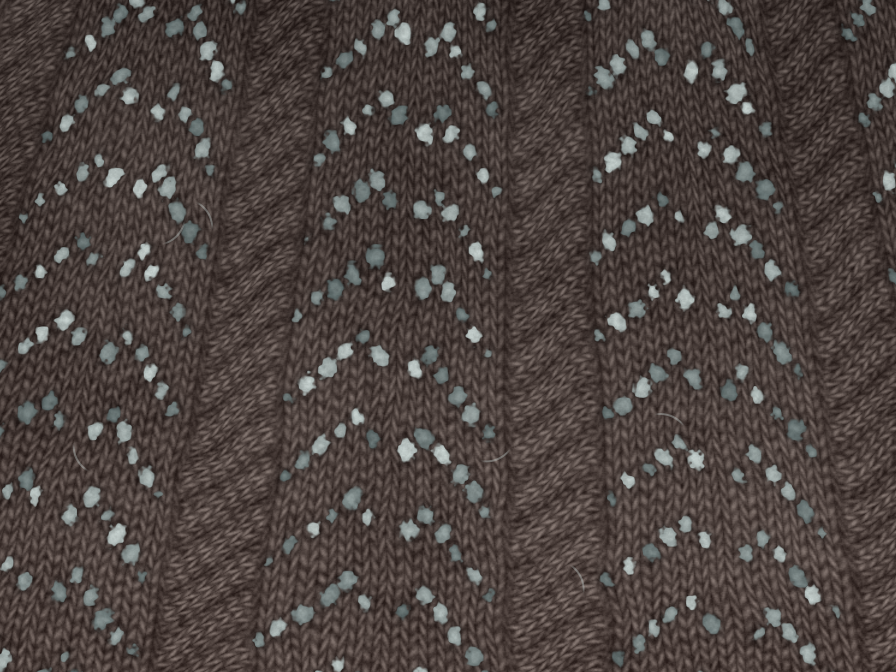
Give the GLSL for this texture, as a Shadertoy shader.

```glsl
const vec3 DEEP = vec3(0.14, 0.10, 0.09);
const vec3 YARN = vec3(0.46, 0.41, 0.39);
const vec3 TEAL = vec3(0.32, 0.37, 0.37);
const vec3 PALE = vec3(0.75, 0.79, 0.78);
const vec2 CENTER = vec2(0.625, -0.061);     // middle panel: x at top, drift downward
const vec2 SPACING = vec2(0.375, 0.160);     // panel spacing at top, growth downward
const float ROW_TILT = 0.03;
const float ROW_START = 0.028;
const float ROW_HEIGHT = 0.120;
const vec2 FIRST_HOLE = vec2(0.110, 0.0);
const vec2 INNER_HOLE = vec2(0.058, 0.027);
const vec2 LEFT_STEP = vec2(0.057, 0.0235);
const vec2 RIGHT_STEP = vec2(0.047, 0.0275);
const vec2 HOLE_RADIUS = vec2(0.007, 0.0155);
const vec2 STITCHES = vec2(20.0, 50.0);      // per panel spacing, per canvas height
const float CABLE_HALF = 0.13;
const float CABLE_PITCH = 0.066;
const float CABLE_LEAN = 0.65;
const int HAIRS = 6;
const float PI = 3.14159;

float hash(vec2 p) {
    return fract(sin(dot(p, vec2(127.1, 311.7))) * 43758.5);
}

float noise(vec2 p) {
    vec2 i = floor(p), f = fract(p);
    f = f * f * (3.0 - 2.0 * f);
    return mix(mix(hash(i), hash(i + vec2(1, 0)), f.x),
               mix(hash(i + vec2(0, 1)), hash(i + vec2(1, 1)), f.x), f.y);
}

float fbm(vec2 p) {
    return 0.5 * noise(p) + 0.3 * noise(p * 2.1 + 7.0) + 0.2 * noise(p * 4.3 + 19.0);
}

// Height of V-shaped stitches, one per unit cell
float knit(vec2 g) {
    float side = abs(fract(g.x) - 0.5) * 2.0;
    float leg = 0.3 + 0.7 * sin(PI * side);
    float loop = 0.5 + 0.5 * cos(2.0 * PI * (g.y + 0.8 * side));
    return leg * (0.4 + 0.6 * loop);
}

// Slanted rope strands; c is the offset from the cable axis
float cable(float c, float v) {
    float x = c / CABLE_HALF;
    float phase = v / CABLE_PITCH + CABLE_LEAN * sin(1.3 * x);
    float strand = sqrt(abs(sin(PI * phase)));
    return knit(vec2(phase * 3.0, x * 2.5 - v * 25.0)) * (0.3 + 0.9 * strand);
}

// Nearest eyelet of the chevrons: signed distance and brightness
vec2 eyelets(float u, float v, float panel, float spacing, float wobble) {
    vec2 best = vec2(1.0, 0.0);
    float row = floor((v - ROW_START) / ROW_HEIGHT);
    for (int j = -1; j <= 1; j++)
    for (int s = -1; s <= 1; s += 2)
    for (int k = -1; k <= 4; k++) {
        float r = row + float(j), side = float(s), n = float(k);
        vec2 id = vec2(panel * 17.0 + n + side * 41.0, r);
        float size = hash(id), tone = hash(id + 5.3);
        vec2 stepDown = s < 0 ? LEFT_STEP : RIGHT_STEP;
        vec2 at = k < 0 ? INNER_HOLE : FIRST_HOLE + n * stepDown;
        at.y += ROW_START + r * ROW_HEIGHT + (s > 0 ? 0.016 : 0.0);
        vec2 d = vec2((u - side * at.x) * spacing, v - at.y);
        d += 0.007 * (vec2(hash(id + 2.7), hash(id + 8.1)) - 0.5);
        float turn = 1.2 * (hash(id + 3.9) - 0.5);
        d = mat2(cos(turn), sin(turn), -sin(turn), cos(turn)) * d;
        float radius = mix(HOLE_RADIUS.x, HOLE_RADIUS.y, sqrt(size));
        radius *= k == 4 ? 0.7 : 1.0;
        float dist = length(d * vec2(1.15, 0.9)) - radius + 0.008 * (wobble - 0.5);
        if (dist < best.x) best = vec2(dist, tone * (k == 4 ? 0.4 : 1.0));
    }
    return best;
}

void mainImage(out vec4 fragColor, in vec2 fragCoord) {
    vec2 p = fragCoord / iResolution.y;
    float pixel = 1.0 / iResolution.y;
    float depth = 1.0 - p.y;

    // Fanned panel coordinates with a loose hand-knit warp
    vec2 warp = vec2(noise(p * 14.0), noise(p * 14.0 + 40.0)) - 0.5;
    float spacing = SPACING.x + SPACING.y * depth;
    float u = (p.x - CENTER.x - CENTER.y * depth) / spacing + 0.025 * warp.x;
    float v = depth - ROW_TILT * u + 0.010 * warp.y;
    float panel = floor(u + 0.5);
    float lace = u - panel;
    float c = fract(u) - 0.5;

    // Knitted relief: stitches bend with the chevrons, cables run between
    float relief = knit(vec2(u, v - 0.2 * abs(lace)) * STITCHES);
    relief = mix(relief, cable(c, v), 1.0 - smoothstep(0.9, 1.1, abs(c) / CABLE_HALF));
    float groove = (abs(c) - CABLE_HALF - 0.012) / 0.016;
    relief *= 1.0 - 0.5 * exp(-groove * groove);

    // Woolly fibres and uneven dye
    float fibre = fbm(p * 130.0);
    float tone = 0.75 * relief + 0.65 * fibre - 0.24 + 0.2 * (noise(p * 5.0) - 0.5);
    vec3 color = mix(DEEP, YARN, clamp(tone, 0.0, 1.1));
    color *= mix(0.86, 1.12, depth);

    // Eyelets with shaded rims and light behind
    vec2 hole = eyelets(lace, v, panel, spacing, noise(p * 170.0));
    color *= 1.0 - 0.25 * exp(-max(hole.x, 0.0) / 0.005);
    float glow = hole.y * 0.85 + 0.25 * smoothstep(0.0, 0.012, -hole.x);
    vec3 light = mix(TEAL, PALE, clamp(glow, 0.0, 1.0)) * (0.85 + 0.25 * fibre);
    color = mix(color, light, 1.0 - smoothstep(-0.002 - pixel, pixel, hole.x));

    // Stray curved hairs
    for (int i = 0; i < HAIRS; i++) {
        vec2 id = vec2(float(i), 3.0);
        vec2 d = p - vec2(hash(id) * iResolution.x / iResolution.y, hash(id + 9.0));
        float a = 6.3 * hash(id + 4.0);
        d = mat2(cos(a), sin(a), -sin(a), cos(a)) * d;
        float line = abs(d.y - 12.0 * d.x * d.x);
        float hair = 1.0 - smoothstep(0.0005, 0.001 + pixel, line);
        color = mix(color, PALE, 0.4 * hair * (1.0 - smoothstep(0.015, 0.025, abs(d.x))));
    }
    fragColor = vec4(color, 1.0);
}
```
